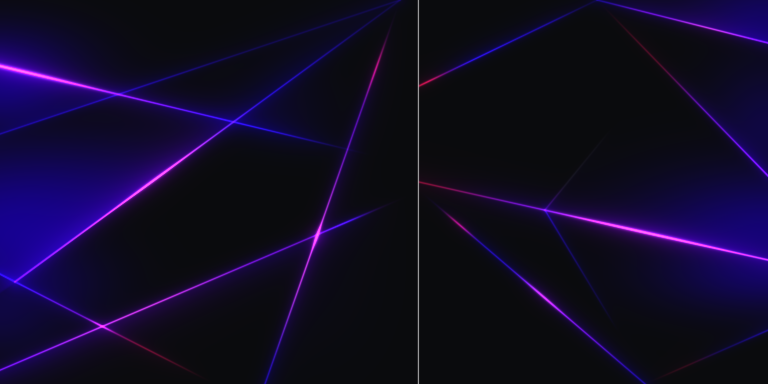
A WebGL 1 fragment shader for this background:

```glsl
precision highp float;
// Two dark panels crossed by neon laser beams, with blue light pooled between them.
uniform vec2 u_resolution;

const vec3 BASE = vec3(0.040, 0.043, 0.050);
const vec3 NONE = vec3(0.0);
const vec3 BLUE = vec3(0.16, 0.07, 0.72);
const vec3 VIOLET = vec3(0.43, 0.08, 0.70);
const vec3 PINK = vec3(0.88, 0.27, 0.82);
const vec3 RED = vec3(0.65, 0.05, 0.20);
const vec3 POOL = vec3(0.065, 0.0, 0.45);
const float DIVIDER = 1.0895;

// Signed distance to the line a-b, positive on its left.
float lineSide(vec2 p, vec2 a, vec2 b) {
  vec2 d = normalize(b - a);
  return d.x * (p.y - a.y) - d.y * (p.x - a.x);
}

// Soft half-plane on the left of a-b.
float leftOf(vec2 p, vec2 a, vec2 b) {
  return smoothstep(-0.004, 0.004, lineSide(p, a, b));
}

float along(vec2 p, vec2 a, vec2 b) {
  return clamp(dot(p - a, b - a) / dot(b - a, b - a), 0.0, 1.0);
}

float core(float d, float width) {
  float w = max(width, 0.65 / u_resolution.y);
  return exp(-d * d / (w * w));
}

// Segment with four evenly spaced colours; halo holds the left and right glow reach.
vec3 beam(vec2 p, vec2 a, vec2 b, vec3 c0, vec3 c1, vec3 c2, vec3 c3, vec2 halo) {
  float t = along(p, a, b);
  float d = distance(p, mix(a, b, t));
  vec3 c = mix(c0, c1, smoothstep(0.0, 0.333, t));
  c = mix(c, c2, smoothstep(0.333, 0.667, t));
  c = mix(c, c3, smoothstep(0.667, 1.0, t));
  float reach = mix(halo.y, halo.x, leftOf(p, a, b));
  return c * core(d, 0.0026) + c * vec3(0.20, 0.02, 0.46) * exp(-d / reach);
}

// Hot stretch of a beam, centred at fraction t0.
vec3 glint(vec2 p, vec2 a, vec2 b, float t0, float size, float width, vec3 c) {
  float t = along(p, a, b);
  float d = distance(p, mix(a, b, t));
  float k = (t - t0) * length(b - a) / size;
  return c * exp(-k * k) * (core(d, width) + vec3(0.25, 0.05, 0.3) * exp(-d / (width * 3.0)));
}

// Broad elliptical pool of light.
vec3 pool(vec2 p, vec2 center, vec2 radius, vec3 c) {
  vec2 q = (p - center) / radius;
  return c * exp(-dot(q, q));
}

vec3 leftPanel(vec2 p) {
  vec2 apex = vec2(1.042, 1.0);
  vec2 a1 = vec2(0.0, 0.828), b1 = vec2(0.977, 0.594);
  vec2 a2 = vec2(0.0, 0.651);
  vec2 a3 = vec2(0.039, 0.266);
  vec2 b4 = vec2(0.690, 0.0);
  vec2 a5 = vec2(0.0, 0.036), b5 = vec2(1.068, 0.492);
  vec2 a6 = vec2(0.0, 0.286), b6 = vec2(0.560, 0.0);
  float above1 = leftOf(p, a1, b1);
  float above2 = leftOf(p, a2, apex);
  float above3 = leftOf(p, a3, apex);
  float above6 = leftOf(p, a6, b6);

  // Light held in the facets
  vec3 c = pool(p, vec2(0.0, 0.40), vec2(0.34, 0.20), POOL * 1.15) * above3 * above6 * (1.0 - above2);
  c += pool(p, vec2(0.30, 0.52), vec2(0.28, 0.13), POOL * 0.3) * above3 * (1.0 - above2);
  c += pool(p, vec2(0.0, 0.78), vec2(0.22, 0.13), POOL) * above2 * (1.0 - above1);
  c += pool(p, vec2(0.0, 0.83), vec2(0.22, 0.11), POOL * 0.75) * above1;
  c += pool(p, vec2(0.04, 0.26), vec2(0.22, 0.13), POOL * 0.65) * (1.0 - above3) * above6;
  c += pool(p, vec2(0.0, 0.20), vec2(0.18, 0.13), POOL * 0.5) * (1.0 - above6);
  c += pool(p, vec2(0.66, 0.72), vec2(0.18, 0.12), POOL * 0.24) * (1.0 - above3) * above1;
  c += pool(p, vec2(0.82, 0.28), vec2(0.16, 0.22), POOL * 0.06) * leftOf(p, apex, b4);

  // Beams
  c += beam(p, a1, b1, PINK, VIOLET, BLUE * 0.85, NONE, vec2(0.025, 0.025));
  c += beam(p, a2, apex, BLUE * 0.45, BLUE * 0.5, BLUE * 0.25, BLUE * 0.2, vec2(0.02, 0.01));
  c += beam(p, a3, apex, VIOLET, PINK, BLUE * 0.7, BLUE * 0.2, vec2(0.045, 0.016));
  c += beam(p, apex, b4, NONE, VIOLET * 0.65, PINK * 0.7, BLUE * 0.6, vec2(0.02, 0.012));
  c += beam(p, a5, b5, VIOLET * 0.9, PINK * 0.75, VIOLET * 0.8, NONE, vec2(0.012, 0.035));
  c += beam(p, a6, b6, BLUE * 0.7, VIOLET * 0.7, RED * 0.5, NONE, vec2(0.012, 0.018));

  // Hot spots
  c += glint(p, a1, b1, 0.05, 0.20, 0.006, PINK * 0.75);
  c += glint(p, a3, apex, 0.36, 0.10, 0.005, PINK * 0.5);
  c += glint(p, apex, b4, 0.18, 0.06, 0.003, RED * 0.7);
  c += glint(p, apex, b4, 0.615, 0.03, 0.005, PINK * 0.8);
  c += glint(p, a5, b5, 0.84, 0.06, 0.003, BLUE * 0.7);
  c += glint(p, a6, b6, 0.47, 0.03, 0.003, PINK * 0.5);
  return c;
}

vec3 rightPanel(vec2 p) {
  vec2 top = vec2(1.555, 1.0), hub = vec2(1.419, 0.453), foot = vec2(1.68, 0.0);
  vec2 a1 = vec2(1.091, 0.776), b2 = vec2(2.0, 0.888), b3 = vec2(2.0, 0.542);
  vec2 a4 = vec2(1.091, 0.526), b4 = vec2(2.0, 0.323), b5 = vec2(1.615, 0.128);
  vec2 b6 = vec2(1.60, 0.674), a7 = vec2(1.091, 0.505), b8 = vec2(2.0, 0.14);
  float above2 = leftOf(p, top, b2);
  float above3 = leftOf(p, top, b3);
  float above4 = leftOf(p, a4, b4);

  // Light held in the facets
  vec3 c = pool(p, vec2(2.0, 0.40), vec2(0.34, 0.15), POOL * 0.95) * above4 * (1.0 - above3) * (1.0 - leftOf(p, hub, b6));
  c += pool(p, vec2(2.0, 0.66), vec2(0.16, 0.18), POOL * 0.5) * above3 * (1.0 - above2);
  c += pool(p, vec2(2.0, 0.95), vec2(0.22, 0.12), POOL * 0.75) * above2;
  c += pool(p, vec2(2.0, 0.29), vec2(0.28, 0.10), POOL * 0.8) * (1.0 - above4) * leftOf(p, hub, b5) * leftOf(p, foot, b8);

  // Beams
  c += beam(p, a1, top, RED * 0.5, BLUE * 0.85, BLUE * 0.6, BLUE * 0.15, vec2(0.018, 0.008));
  c += beam(p, top, b2, BLUE * 0.5, VIOLET * 0.8, PINK * 0.7, VIOLET, vec2(0.03, 0.014));
  c += beam(p, top, b3, NONE, RED * 0.35, VIOLET * 0.7, VIOLET, vec2(0.016, 0.008));
  c += beam(p, a4, b4, RED * 0.6, VIOLET * 0.75, PINK, PINK * 0.75, vec2(0.026, 0.022));
  c += beam(p, hub, b5, BLUE * 0.5, BLUE * 0.35, BLUE * 0.2, NONE, vec2(0.012, 0.006));
  c += beam(p, hub, b6, VIOLET * 0.3, BASE, BASE * 0.6, NONE, vec2(0.006, 0.012));
  c += beam(p, a7, foot, NONE, BLUE * 0.65, VIOLET * 0.85, BLUE * 0.6, vec2(0.016, 0.010));
  c += beam(p, foot, b8, NONE, RED * 0.2, BLUE * 0.3, BLUE * 0.5, vec2(0.018, 0.008));

  // Hot spots
  c += glint(p, a1, top, 0.05, 0.04, 0.003, RED * 0.5);
  c += glint(p, a4, b4, 0.64, 0.20, 0.0055, PINK * 0.6);
  c += glint(p, a7, foot, 0.18, 0.04, 0.003, RED * 0.8);
  c += glint(p, a7, foot, 0.55, 0.06, 0.004, PINK * 0.55);
  return c;
}

void main() {
  vec2 p = gl_FragCoord.xy / u_resolution * vec2(2.0, 1.0);
  vec3 light = p.x < DIVIDER ? leftPanel(p) : rightPanel(p);
  // Saturated light replaces the grey base
  vec3 c = BASE * (1.0 - min(light.b * 1.6, 0.9)) + light;
  c = mix(c, vec3(0.72), core(p.x - DIVIDER, 0.0018) * 0.85);
  gl_FragColor = vec4(min(c, 1.0), 1.0);
}
```
